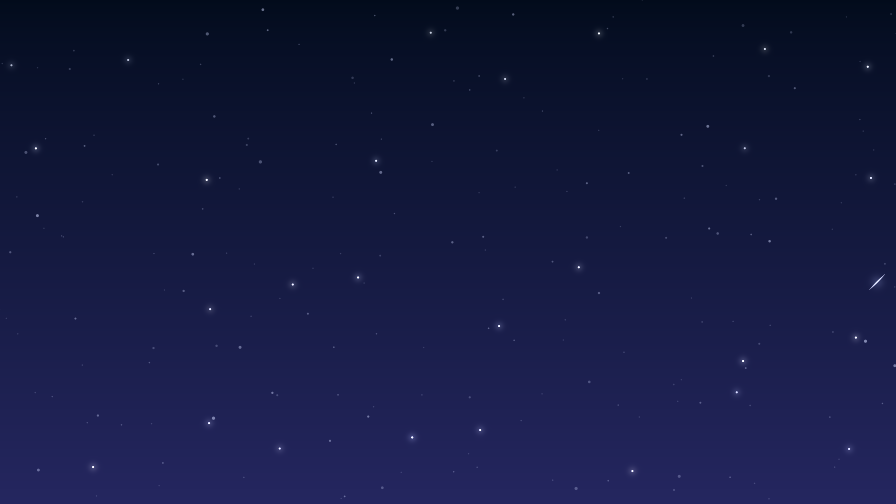
A Shadertoy shader for this background:

```glsl
// A clear night sky: a vertical navy-to-indigo gradient, hashed grids of
// faint and glowing stars, and one short meteor streak near the right edge.
// Lengths are in canvas heights, so the scene scales with the canvas.

vec3 hash3(vec2 cell) {
    vec3 q = fract(cell.xyx * vec3(0.1031, 0.1030, 0.0973));
    q += dot(q, q.yxz + 33.33);
    return fract((q.xxy + q.yzz) * q.zyx);
}

// Antialiased coverage of a shape from its signed distance
float coverage(float signedDist) {
    float pixel = 1.0 / iResolution.y;
    return 1.0 - smoothstep(-0.6 * pixel, 0.6 * pixel, signedDist);
}

vec3 skyGradient(float depth) {
    vec3 sky = mix(vec3(0.018, 0.051, 0.128), vec3(0.143, 0.150, 0.374), depth);
    return max(sky - vec3(0.010, 0.007, 0.022) * exp(-14.0 * depth), 0.0);
}

// Tiny dots, one per occupied cell, mostly very dim
float faintStars(vec2 p, float cellSize, float seed) {
    vec2 cell = floor(p / cellSize);
    vec3 rnd = hash3(cell + seed);
    vec3 look = hash3(cell + seed + 57.0);
    vec2 center = (cell + 0.06 + 0.88 * rnd.xy) * cellSize;
    float radius = mix(0.0012, 0.0032, pow(look.x, 3.0));
    float strength = mix(0.18, 0.60, look.x * look.y);
    return coverage(length(p - center) - radius) * strength * step(rnd.z, 0.85);
}

// Bright cores wrapped in a soft halo
vec3 glowingStars(vec2 p) {
    vec2 cellSize = vec2(16.0 / 9.0 / 8.0, 0.25);
    vec2 cell = floor(p / cellSize);
    vec3 rnd = hash3(cell + 19.0);
    vec3 look = hash3(cell + 83.0);
    vec2 center = (cell + 0.08 + 0.84 * rnd.xy) * cellSize;
    float dist = length(p - center);
    float power = mix(0.35, 0.95, sqrt(look.x));
    float halo = 0.15 * exp(-dist * dist / 0.000080);
    vec3 tint = mix(vec3(0.85, 0.88, 0.95), vec3(1.0, 0.96, 0.78), look.y);
    return power * step(rnd.z, 0.93) * (vec3(coverage(dist - 0.0020)) + halo * tint);
}

// Tapered streak with a faint glow around it
vec3 meteor(vec2 p) {
    vec2 tail = vec2(1.725, 0.425);
    vec2 axis = vec2(0.031, 0.031);
    float along = clamp(dot(p - tail, axis) / dot(axis, axis), 0.0, 1.0);
    float dist = length(p - tail - axis * along);
    float halfWidth = 0.0014 * sin(3.14159 * along);
    vec2 fromCenter = p - tail - 0.5 * axis;
    float glow = 0.13 * exp(-dot(fromCenter, fromCenter) / 0.00016);
    return vec3(0.75 * coverage(dist - halfWidth)) + glow * vec3(0.85, 0.88, 1.0);
}

void mainImage(out vec4 fragColor, in vec2 fragCoord) {
    vec2 p = fragCoord / iResolution.y;
    vec3 color = skyGradient(1.0 - p.y);

    // Two star densities overlap to hide the grid
    for (int layer = 0; layer < 2; layer++) {
        float i = float(layer);
        float light = faintStars(p + 0.037 * i, 0.115 + 0.035 * i, 7.0 + 31.0 * i);
        color = mix(color, vec3(0.80, 0.83, 0.98), light);
    }

    color += glowingStars(p) + meteor(p);
    fragColor = vec4(min(color, 1.0), 1.0);
}
```
